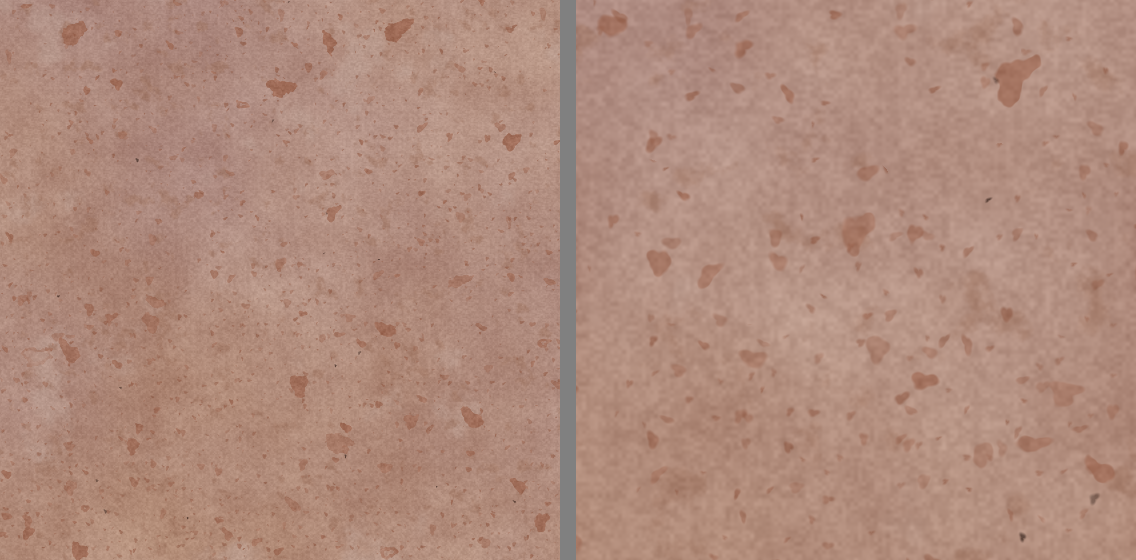
Left, the full canvas; right, a detail of the centre.
A three.js fragment shader for this texture:

```glsl
// Weathered terracotta stone: mottled pink ground, fine grain and scattered rust chips
varying vec2 vUv;

float hash(vec2 p) {
  return fract(sin(dot(p, vec2(127.1, 311.7))) * 43758.5453);
}

vec2 hash2(vec2 p) {
  return vec2(hash(p), hash(p + 47.3));
}

float noise(vec2 p) {
  vec2 i = floor(p), f = fract(p);
  f = f * f * (3.0 - 2.0 * f);
  return mix(mix(hash(i), hash(i + vec2(1.0, 0.0)), f.x),
             mix(hash(i + vec2(0.0, 1.0)), hash(i + vec2(1.0, 1.0)), f.x), f.y);
}

float fbm(vec2 p) {
  float sum = 0.0, amp = 0.5;
  for (int i = 0; i < 5; i++) {
    sum += amp * noise(p);
    p = mat2(0.8, 0.6, -0.6, 0.8) * p * 2.03 + 17.0;
    amp *= 0.5;
  }
  return sum;
}

// Coverage of irregular chips scattered on a jittered grid; some are hollow rings
float chips(vec2 p, float cells, float density, float minSize, float maxSize, float hollow) {
  float cover = 0.0;
  vec2 home = floor(p * cells);
  float rough = noise(p * 130.0) + 0.5 * noise(p * 260.0) - 0.75;
  for (int y = -1; y <= 1; y++) {
    for (int x = -1; x <= 1; x++) {
      vec2 id = home + vec2(float(x), float(y));
      vec2 seed = id + cells * 3.7;
      if (hash(seed + 5.1) > density) continue;
      vec2 shape = hash2(seed + 11.9);
      float pick = hash(seed + 23.4);
      float size = mix(minSize, maxSize, pick * pick);
      vec2 d = p - (id + 0.1 + 0.8 * hash2(seed)) / cells;
      float turn = shape.x * 6.2832;
      d = mat2(cos(turn), -sin(turn), sin(turn), cos(turn)) * d;
      d *= vec2(0.85, mix(0.95, 1.6, shape.y));
      float a = atan(d.y, d.x);
      float edge = size * (1.0 + 0.16 * sin(2.0 * a + shape.y * 9.0)
                 + 0.18 * sin(3.0 * a + shape.x * 20.0) + 0.45 * rough);
      float dist = length(d) - edge;
      float tone = mix(0.5, 1.0, hash(seed + 31.7));
      float body = 1.0 - smoothstep(-0.0012, 0.0012, dist);
      if (hash(seed + 41.2) < hollow) {
        float rim = 1.0 - smoothstep(0.0, 0.0022, abs(dist + 0.003) - 0.0022);
        body = max(rim * (0.75 + 0.5 * rough), body * 0.2);
      }
      cover = max(cover, body * tone);
    }
  }
  return cover;
}

void main() {
  vec2 p = vUv;

  // Broad cloudy tone, warmer toward the bottom
  float cloud = fbm(p * 4.0 + 3.0) - 0.48;
  float mottle = fbm(p * 19.0 + 40.0) - 0.48;
  float warmth = fbm(p * 3.0 + 71.0) - 0.48 + 0.25 * (0.5 - p.y);
  vec3 color = vec3(0.698, 0.556, 0.498);
  color += cloud * vec3(0.10, 0.13, 0.13) + mottle * vec3(0.08, 0.10, 0.10);
  color += warmth * vec3(0.03, 0.015, -0.045);

  // Pale chalky patches
  float chalk = smoothstep(0.60, 0.80, fbm(p * 11.0 + 90.0));
  color = mix(color, vec3(0.75, 0.645, 0.60), chalk * 0.5);

  // Soft brown stains with finely broken edges
  float stain = smoothstep(0.58, 0.76, fbm(p * 42.0 + 130.0));
  color = mix(color, vec3(0.61, 0.44, 0.36), stain * 0.45);

  // Rust chips from large to tiny, the small ones gathered in drifts
  float drift = smoothstep(0.30, 0.65, fbm(p * 5.0 + 160.0) + 0.12 * (0.5 - p.y));
  float large = chips(p, 9.0, 0.44, 0.009, 0.021, 0.3);
  float medium = chips(p, 27.0, 0.32, 0.003, 0.009, 0.06);
  float small = chips(p, 68.0, 0.15 + 0.3 * drift, 0.0012, 0.0042, 0.0);
  vec3 rust = vec3(0.61, 0.395, 0.31) + 0.06 * (noise(p * 90.0) - 0.5);
  color = mix(color, rust, large * 0.85);
  color = mix(color, rust, medium * 0.75);
  color = mix(color, rust * 0.97, small * 0.7);

  // A few nearly black pits
  float pits = chips(p + 0.37, 15.0, 0.06, 0.0012, 0.003, 0.0);
  color = mix(color, vec3(0.25, 0.17, 0.14), pits * 0.85);

  // Sandy surface grain
  float grain = 0.6 * noise(p * 210.0) + 0.6 * noise(p * 420.0 + 9.0) - 0.6;
  color += grain * vec3(0.085, 0.09, 0.09);

  gl_FragColor = vec4(color, 1.0);
}
```
